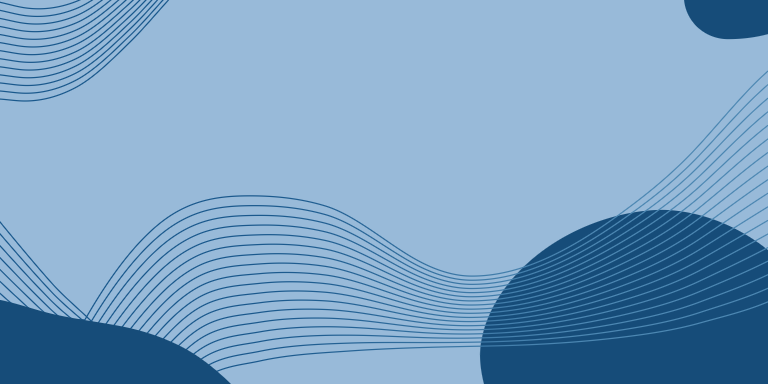
Reproduce this background procedurally as a WebGL 1 fragment shader.

```glsl
precision highp float;
// Calm blue backdrop: dark rounded shapes on a pale sky, crossed by bands of
// thin flowing lines. Each band blends between two smooth spline curves, and
// the shapes are ovals with one radius per side plus a spline-edged hill.
uniform vec2 u_resolution;

const vec3 SKY = vec3(0.595, 0.73, 0.85);
const vec3 NAVY = vec3(0.085, 0.30, 0.475);
const vec3 LINE_DEEP = vec3(0.10, 0.345, 0.55);
const vec3 LINE_PALE = vec3(0.30, 0.53, 0.70);
const float HALF_WIDTH = 0.0016;
const float SLOPE_STEP = 0.002;

// Cubic between two knots, each holding x, y and slope; flat outside.
float hermite(float x, vec3 a, vec3 b) {
  float h = b.x - a.x;
  float t = clamp((x - a.x) / h, 0.0, 1.0);
  float s = 1.0 - t;
  return s * s * ((1.0 + 2.0 * t) * a.y + t * h * a.z)
       + t * t * ((1.0 + 2.0 * s) * b.y - s * h * b.z);
}

float spline(float x, vec3 a, vec3 b, vec3 c, vec3 d, vec3 e) {
  if (x < b.x) return hermite(x, a, b);
  if (x < c.x) return hermite(x, b, c);
  if (x < d.x) return hermite(x, c, d);
  return hermite(x, d, e);
}

// Outer curves of the three line bands
float waveTop(float x) {
  if (x < 1.068) return spline(x, vec3(0.221, 0.167, 1.75), vec3(0.417, 0.419, 0.8),
    vec3(0.651, 0.49, 0.0), vec3(0.846, 0.464, -0.3), vec3(1.068, 0.333, -0.6));
  return spline(x, vec3(1.068, 0.333, -0.6), vec3(1.229, 0.281, 0.0),
    vec3(1.615, 0.443, 0.73), vec3(1.823, 0.625, 1.1), vec3(2.0, 0.815, 0.88));
}

float waveBottom(float x) {
  if (x < 0.911) return spline(x, vec3(0.221, -0.38, 1.2), vec3(0.391, -0.146, 1.45),
    vec3(0.521, 0.008, 0.75), vec3(0.677, 0.06, 0.22), vec3(0.911, 0.086, 0.07));
  return spline(x, vec3(0.911, 0.086, 0.07), vec3(1.276, 0.099, 0.02),
    vec3(1.667, 0.128, 0.14), vec3(1.823, 0.159, 0.28), vec3(2.0, 0.214, 0.42));
}

float fanTop(float x) {
  return spline(x, vec3(0.0, 0.422, -1.22), vec3(0.13, 0.268, -1.13),
    vec3(0.229, 0.172, -0.95), vec3(0.4, 0.03, -0.7), vec3(0.6, -0.2, -1.0));
}

float cornerBottom(float x) {
  return spline(x, vec3(0.0, 0.742, -0.07), vec3(0.065, 0.737, 0.0),
    vec3(0.195, 0.771, 0.52), vec3(0.339, 0.891, 0.98), vec3(0.46, 1.023, 1.05));
}

float hillEdge(float x) {
  return spline(x, vec3(0.0, 0.219, -0.2), vec3(0.143, 0.181, -0.22),
    vec3(0.312, 0.151, -0.19), vec3(0.469, 0.099, -0.5), vec3(0.64, -0.04, -1.1));
}

float coverage(float dist, float pixel) {
  return clamp(0.5 - dist / pixel, 0.0, 1.0);
}

// Evenly spaced lines; lower and upper hold heights at x and x + SLOPE_STEP.
float lineBand(float y, vec2 lower, vec2 upper, float count, float pixel) {
  float gap = (upper.x - lower.x) / count;
  float index = clamp(floor((y - lower.x) / gap + 0.5), 0.0, count);
  vec2 height = mix(lower, upper, index / count);
  float slope = (height.y - height.x) / SLOPE_STEP;
  float dist = abs(y - height.x) / sqrt(1.0 + slope * slope);
  return coverage(dist - HALF_WIDTH, pixel);
}

// Oval with radii given as left, right, up, down.
float oval(vec2 p, vec2 center, vec4 radii, float power) {
  vec2 q = p - center;
  vec2 r = vec2(q.x < 0.0 ? radii.x : radii.y, q.y > 0.0 ? radii.z : radii.w);
  vec2 n = pow(max(abs(q) / r, 0.0001), vec2(power));
  return (pow(n.x + n.y, 1.0 / power) - 1.0) * min(r.x, r.y);
}

void main() {
  vec2 p = gl_FragCoord.xy / u_resolution * vec2(2.0, 1.0);
  float pixel = 1.0 / u_resolution.y;
  vec2 xs = vec2(p.x, p.x + SLOPE_STEP);

  // Rounded shapes on the right
  float mound = oval(p, vec2(1.724, 0.0755), vec4(0.474, 0.424, 0.378, 0.43), 1.85);
  float drop = oval(p, vec2(1.896, 1.01), vec4(0.115, 0.221, 0.11, 0.112), 2.0);
  vec3 color = mix(SKY, NAVY, coverage(min(mound, drop), pixel));

  // Wide wave, paler toward the right
  vec2 lower = vec2(waveBottom(xs.x), waveBottom(xs.y));
  vec2 upper = vec2(waveTop(xs.x), waveTop(xs.y));
  vec3 ink = mix(LINE_DEEP, LINE_PALE, smoothstep(0.6, 1.6, p.x));
  color = mix(color, ink, lineBand(p.y, lower, upper, 17.0, pixel));

  // Falling fan at the left edge
  upper = vec2(fanTop(xs.x), fanTop(xs.y));
  lower = upper - 12.0 * max(0.031 - 0.055 * xs, 0.01);
  color = mix(color, LINE_DEEP, lineBand(p.y, lower, upper, 12.0, pixel));

  // Rising lines in the upper left corner
  lower = vec2(cornerBottom(xs.x), cornerBottom(xs.y));
  upper = lower + 12.0 * max(0.021 - 0.012 * xs, 0.01);
  color = mix(color, LINE_DEEP, lineBand(p.y, lower, upper, 12.0, pixel));

  // Hill in front of the lines
  float hillSlope = (hillEdge(xs.y) - hillEdge(xs.x)) / SLOPE_STEP;
  float hill = (p.y - hillEdge(p.x)) / sqrt(1.0 + hillSlope * hillSlope);
  color = mix(color, NAVY, coverage(hill, pixel));

  gl_FragColor = vec4(color, 1.0);
}
```
